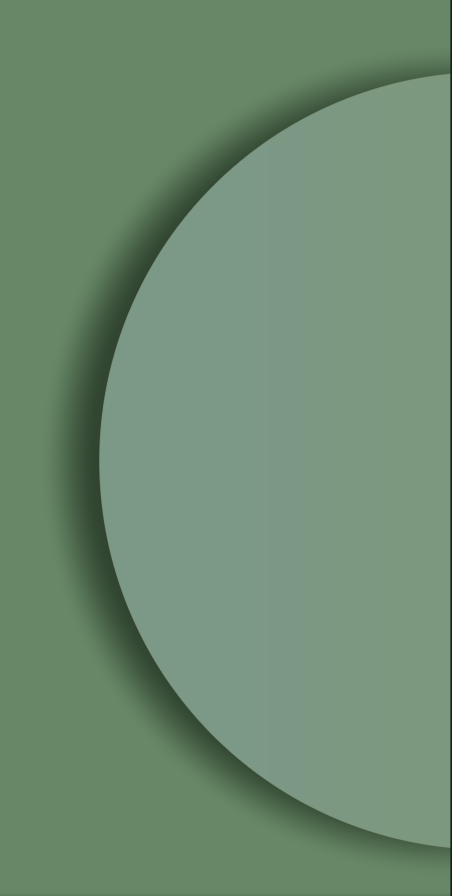
Reproduce this background procedurally as a WebGL 1 fragment shader.

```glsl
precision highp float;
// A pale sage disc, cut by the right side, casting a soft shadow to the left on green.

uniform vec2 u_resolution;

// Lengths are fractions of the canvas height, from the lower left.
const vec2 DISC_CENTER = vec2(0.5449, 0.4857);
const float DISC_RADIUS = 0.4342;
const vec2 SHADOW_OFFSET = vec2(-0.0352, 0.0);
const float SHADOW_BLUR = 0.034;
const float SHADOW_STRENGTH = 0.52;
const float RIM_WIDTH = 0.0015;
const float RIM_STRENGTH = 0.35;
const float BORDER_WIDTH = 0.0018;
const float FLOOR_WIDTH = 0.004;

const vec3 GREEN = vec3(0.404, 0.535, 0.402);
const vec3 SHADOW_COLOR = vec3(0.19, 0.27, 0.19);
const vec3 DISC_COOL = vec3(0.488, 0.596, 0.527);
const vec3 DISC_WARM = vec3(0.488, 0.596, 0.494);
const vec3 RIM_COLOR = vec3(0.42, 0.46, 0.32);
const vec3 BORDER_COLOR = vec3(0.08, 0.13, 0.09);

float circleDistance(vec2 p, vec2 center, float radius) {
  return length(p - center) - radius;
}

// Antialiased coverage of the region where the distance is negative.
float coverage(float dist, float pixel) {
  return clamp(0.5 - dist / pixel, 0.0, 1.0);
}

void main() {
  float pixel = 1.0 / u_resolution.y;
  vec2 p = gl_FragCoord.xy * pixel;
  float canvasWidth = u_resolution.x * pixel;

  // Blurred shadow on the backdrop
  float shadowDist = circleDistance(p, DISC_CENTER + SHADOW_OFFSET, DISC_RADIUS);
  float shadow = 1.0 - smoothstep(-SHADOW_BLUR, SHADOW_BLUR, shadowDist);
  vec3 color = mix(GREEN, SHADOW_COLOR, shadow);

  // Slightly darker strip along the floor
  color *= 1.0 - 0.1 * (1.0 - smoothstep(0.0, FLOOR_WIDTH, p.y));

  // Disc with a cool to warm sweep and a thin tan rim
  float discDist = circleDistance(p, DISC_CENTER, DISC_RADIUS);
  float sweep = smoothstep(0.25, 0.5, p.x);
  vec3 disc = mix(DISC_COOL, DISC_WARM, sweep);
  float rim = 1.0 - smoothstep(0.0, RIM_WIDTH, abs(discDist));
  disc = mix(disc, RIM_COLOR, rim * RIM_STRENGTH);
  color = mix(color, disc, coverage(discDist, pixel));

  // Dark hairline on the right side
  float border = coverage(canvasWidth - BORDER_WIDTH - p.x, pixel);
  color = mix(color, BORDER_COLOR, border);

  gl_FragColor = vec4(color, 1.0);
}
```
